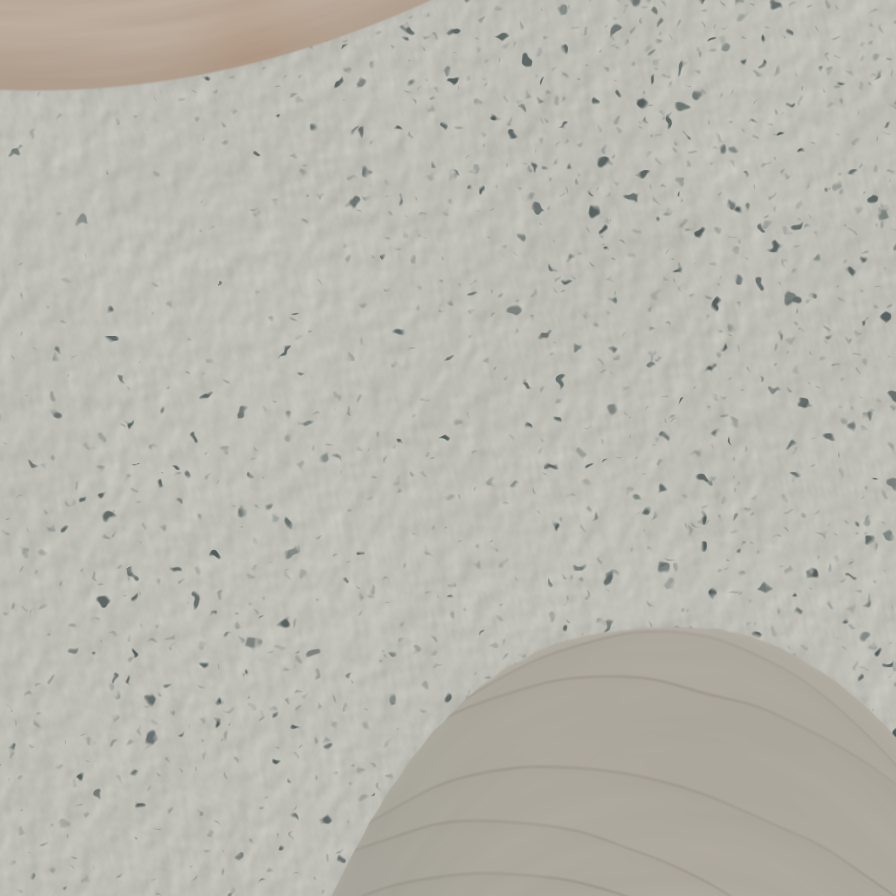
Write a Shadertoy shader that draws this texture.

```glsl
// Two smooth pale shells resting on a pebbled, dark-flecked stone surface.
// The stone is embossed value noise plus jittered grids of irregular flecks;
// the shells are curved height profiles shaded with streaks and growth arcs.

const vec3 STONE = vec3(0.745, 0.746, 0.716);
const vec3 FLECK = vec3(0.27, 0.32, 0.32);
const vec3 PEACH = vec3(0.695, 0.625, 0.560);
const vec3 CREAM = vec3(0.680, 0.660, 0.620);

float hash(vec2 p) {
    return fract(sin(dot(p, vec2(127.1, 311.7))) * 43758.5453);
}

float noise(vec2 p) {
    vec2 i = floor(p), f = fract(p);
    f = f * f * (3.0 - 2.0 * f);
    float low = mix(hash(i), hash(i + vec2(1, 0)), f.x);
    float high = mix(hash(i + vec2(0, 1)), hash(i + vec2(1, 1)), f.x);
    return mix(low, high, f.y);
}

float fbm(vec2 p) {
    float sum = 0.0, amp = 0.5;
    for (int i = 0; i < 3; i++) {
        sum += amp * noise(p);
        p = mat2(0.8, 0.6, -0.6, 0.8) * p * 2.03 + 17.3;
        amp *= 0.5;
    }
    return sum;
}

float bump(vec2 p) {
    return fbm(p * vec2(68.0, 50.0));
}

// Soft round patch, 1 at its centre
float patchAt(vec2 p, vec2 centre, float radius) {
    vec2 d = (p - centre) / radius;
    return exp(-dot(d, d));
}

// Likelihood of flecks over the canvas
float fleckDensity(vec2 p) {
    float d = 0.30 + 0.20 * smoothstep(0.35, 0.85, p.x);
    d += 0.22 * patchAt(p, vec2(0.24, 0.24), 0.16);
    d += 0.18 * patchAt(p, vec2(0.65, 0.94), 0.20);
    d -= 0.24 * patchAt(p, vec2(0.13, 0.72), 0.22);
    d -= 0.12 * patchAt(p, vec2(0.58, 0.57), 0.13);
    return d;
}

// Coverage of randomly turned, ragged flecks; sizes are in canvas units
float flecks(vec2 p, float cells, float radius, float density, float seed) {
    vec2 home = floor(p * cells);
    vec2 warp = vec2(noise(p * 130.0), noise(p * 130.0 + 31.0)) - 0.5;
    vec2 ragged = p + 0.008 * warp;
    float cover = 0.0;
    for (int y = -1; y <= 1; y++) {
        for (int x = -1; x <= 1; x++) {
            vec2 id = home + vec2(x, y);
            vec2 key = id + seed;
            vec2 centre = (id + vec2(hash(key + 3.1), hash(key + 7.7))) / cells;
            float angle = 6.2832 * hash(key + 11.3);
            float c = cos(angle), s = sin(angle);
            vec2 d = mat2(c, -s, s, c) * (ragged - centre);
            d.y *= 1.1 + 0.9 * hash(key + 19.9);
            float grow = hash(key + 23.7);
            float r = radius * (0.45 + 0.75 * grow * grow);
            float present = step(hash(key), density);
            float strength = 0.5 + 0.5 * hash(key + 29.1);
            float shape = 1.0 - smoothstep(r - 0.0025, r + 0.0025, length(d));
            cover = max(cover, present * strength * shape);
        }
    }
    return cover;
}

vec3 stone(vec2 p) {
    float relief = bump(p + vec2(-0.003, 0.003)) - bump(p + vec2(0.003, -0.003));
    vec3 col = STONE - 0.10 * relief + 0.025 * (fbm(p * 6.0) - 0.45);
    float density = fleckDensity(p);
    float faint = flecks(p, 56.0, 0.0036, density, 41.0);
    float dark = flecks(p, 30.0, 0.0062, density, 5.0);
    col = mix(col, FLECK, 0.32 * faint);
    return mix(col, FLECK, 0.90 * dark);
}

// Lower rim of the shell at the top left
float upperRim(float x) {
    return 0.899 + 0.52 * (x - 0.04) * (x - 0.04);
}

// Crest of the shell at the lower right: steep left flank, rounder right one
float lowerCrest(float x) {
    float left = max(0.77 - x, 0.0), right = max(x - 0.77, 0.0);
    return 0.300 - 0.30 * pow(left / 0.4, 2.8) - 2.3 * right * right;
}

vec3 upperShell(vec2 p, float depth) {
    float streak = fbm(vec2(p.x * 5.0, depth * 70.0));
    vec3 col = PEACH + vec3(0.035, 0.045, 0.05) * smoothstep(0.005, 0.06, depth);
    col += (streak - 0.45) * vec3(0.05, 0.06, 0.065);
    return col - vec3(0.01, 0.03, 0.04) * patchAt(p, vec2(0.28, 0.95), 0.06);
}

vec3 lowerShell(vec2 p, float depth) {
    vec3 col = CREAM + 0.025 * (fbm(vec2(p.x * 5.0, depth * 40.0)) - 0.45);
    col += vec3(-0.030, -0.018, -0.018) * smoothstep(0.60, 0.38, p.x);
    // Growth arcs: peak position and right-hand curvature of each
    vec3 arcs[5] = vec3[5](vec3(0.74, 0.293, 2.2), vec3(0.67, 0.243, 1.1),
        vec3(0.61, 0.143, 0.95), vec3(0.54, 0.083, 1.1), vec3(0.54, 0.025, 1.1));
    for (int i = 0; i < 5; i++) {
        float dx = p.x - arcs[i].x;
        float arc = arcs[i].y - (dx > 0.0 ? arcs[i].z : 1.5) * dx * dx;
        float off = p.y - arc + 0.006 * (noise(p * 14.0) - 0.5);
        float line = 1.0 - smoothstep(0.0, 0.0035, abs(off));
        float fade = 0.3 + 0.7 * noise(p * 9.0 + float(i) * 5.0);
        float band = exp(-abs(off) * 75.0) * smoothstep(0.004, -0.004, off);
        col -= vec3(0.048, 0.055, 0.052) * line * fade + 0.012 * band;
    }
    return col + 0.02 * exp(-max(depth, 0.0) * 90.0);
}

void mainImage(out vec4 fragColor, in vec2 fragCoord) {
    vec2 p = fragCoord / iResolution.xy;
    float upper = p.y - upperRim(p.x);
    float lower = lowerCrest(p.x) - p.y + 0.003 * (noise(p * 60.0) - 0.5);
    vec3 col = stone(p);
    // Soft contact shading, then the shells
    col -= 0.02 * exp(-max(-upper, 0.0) * 120.0);
    col -= 0.02 * exp(-max(-lower, 0.0) * 120.0);
    col = mix(col, upperShell(p, upper), smoothstep(-0.002, 0.002, upper));
    col = mix(col, lowerShell(p, lower), smoothstep(-0.002, 0.002, lower));
    fragColor = vec4(col, 1.0);
}
```
